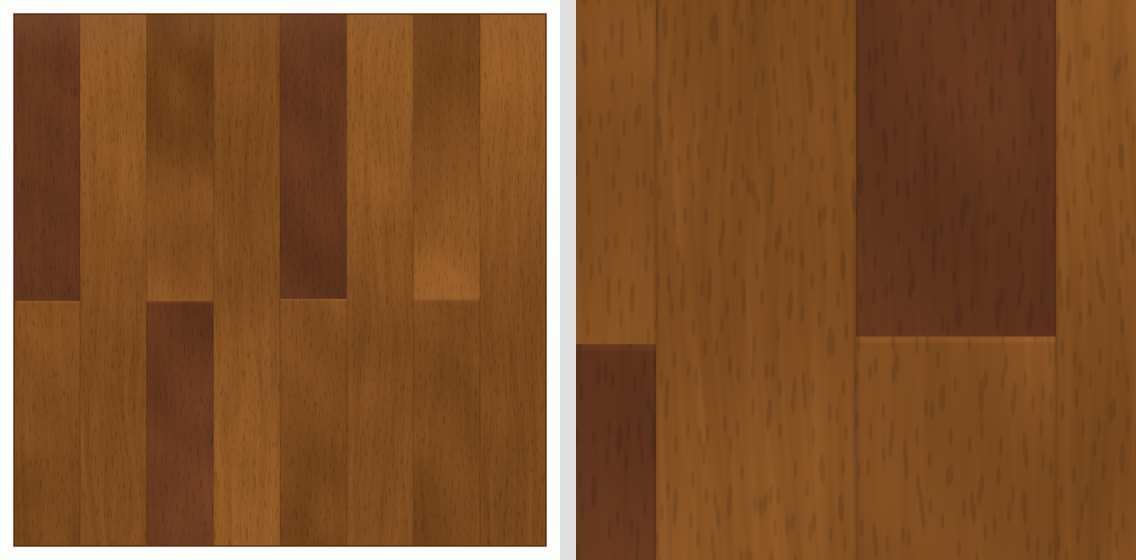
Left, the full canvas; right, a detail of the centre.
Write a WebGL 2 fragment shader that draws this texture.

```glsl
#version 300 es
precision highp float;
// Square panel of parquet on a white border: eight upright columns of planks,
// each two planks tall, toned by a small table and a gradient along each plank.
// Grain is warped layered sines; pores and mottling are soft cellular noise.
uniform vec2 u_resolution;
out vec4 outColor;

const float MARGIN = 0.0238;
const float COLUMNS = 8.0;
const vec3 WHITE = vec3(0.99, 1.0, 0.99);
const vec3 DARK_WOOD = vec3(0.365, 0.205, 0.075);
const vec3 LIGHT_WOOD = vec3(0.595, 0.37, 0.165);
const vec3 RED_WOOD = vec3(0.385, 0.21, 0.125);
const vec3 RIM = vec3(0.35, 0.13, 0.01);
const vec3 SHEEN = vec3(0.57, 0.41, 0.30);

// Lightness per column: top, above the joint, below the joint, bottom
const vec4 TONES[8] = vec4[8](
    vec4(0.30, 0.22, 0.60, 0.34), vec4(0.80, 0.62, 0.46, 0.52),
    vec4(0.16, 0.62, 0.20, 0.45), vec4(0.50, 0.46, 0.66, 0.84),
    vec4(0.30, 0.20, 0.58, 0.30), vec4(0.82, 0.64, 0.44, 0.56),
    vec4(0.24, 0.86, 0.46, 0.36), vec4(0.90, 0.56, 0.44, 0.42));

float hash1(float n) {
    return fract(sin(n * 12.99 + 4.1) * 4375.85);
}

vec2 hash2(vec2 p) {
    vec3 q = fract(vec3(p.xyx) * vec3(0.1031, 0.103, 0.0973));
    q += dot(q, q.yzx + 33.33);
    return fract((q.xx + q.yz) * q.zy);
}

// Cellular noise with soft round spots, one per jittered cell
float spots(vec2 p, float sharpness) {
    vec2 cell = floor(p);
    float sum = 0.0;
    for (int j = -1; j <= 1; j++) {
        for (int i = -1; i <= 1; i++) {
            vec2 id = cell + vec2(i, j);
            vec2 d = id + hash2(id + 50.0) - p;
            sum += exp(-sharpness * dot(d, d));
        }
    }
    return sum;
}

// Long upright fibres; bend sets how far they wander sideways
float fibres(vec2 p, float seed, float bend) {
    float x = p.x + bend * (sin(p.y * 9.0 + seed) + 0.5 * sin(p.y * 21.0 + p.x * 40.0));
    float sum = 0.0;
    float frequency = 130.0;
    float weight = 0.8;
    for (int i = 0; i < 5; i++) {
        float k = float(i) + 1.0;
        float phase = seed * k + 1.8 * sin(p.y * (5.0 + 4.0 * k) + x * 60.0 + seed * 3.0);
        float fade = 0.65 + 0.35 * sin(p.y * (8.0 + 5.0 * k) + x * 90.0 * k + seed);
        sum += weight * fade * sin(frequency * x + phase);
        frequency *= 1.67;
        weight *= 0.87;
    }
    return sum;
}

// Colour of the plank floor at panel position q, each axis 0 to 1
vec3 planks(vec2 q) {
    float column = clamp(floor(q.x * COLUMNS), 0.0, COLUMNS - 1.0);
    float blended = mod(column, 2.0);
    float joint = 0.463 + 0.007 * (hash1(column) - 0.5);
    float softness = mix(0.0008, 0.11, blended);
    float upper = smoothstep(joint - softness, joint + softness, q.y);
    float seed = 6.28 * hash1(column * 2.0 + 7.0 + (1.0 - blended) * step(joint, q.y));

    // Base tone and the three reddish planks
    vec4 tone = TONES[int(column)];
    float high = mix(tone.y, tone.x, smoothstep(joint, 1.0, q.y));
    float low = mix(tone.w, tone.z, smoothstep(0.0, joint, q.y));
    float redTop = 1.0 - step(0.5, mod(column, 4.0));
    float redLow = 1.0 - step(0.5, abs(column - 2.0));
    float red = mix(redLow, redTop, upper);
    float level = mix(low, high, upper);

    // Mottling on plain planks, wavy fibres on the blended ones
    float mottle = spots(q * vec2(15.0, 10.0) + vec2(q.y * 4.0, seed), 3.0) - 1.0;
    float grain = fibres(q, seed, mix(0.0015, 0.005, blended));
    level += mix(0.13, 0.06, blended) * mottle;
    level += mix(0.04, 0.075, blended) * grain;
    vec3 redTint = RED_WOOD * (0.84 + 0.52 * level);
    vec3 color = mix(mix(DARK_WOOD, LIGHT_WOOD, level), redTint, 0.85 * red);

    // Short dark pores
    float pores = spots(q * vec2(150.0, 30.0) + seed, 14.0);
    color *= 1.025 - 0.11 * smoothstep(0.4, 1.0, pores);

    // Fine seams between columns and at the hard joints
    float seam = abs(q.x * COLUMNS - floor(q.x * COLUMNS + 0.5)) / COLUMNS;
    color *= 1.0 - 0.10 * (1.0 - smoothstep(0.0005, 0.0025, seam));
    float lip = 1.0 - smoothstep(0.0005, 0.003, abs(q.y - joint + 0.002));
    color *= 1.0 + 0.10 * lip * (1.0 - blended);

    // Pale sheen along the top
    return mix(color, SHEEN, 0.22 * smoothstep(0.90, 1.0, q.y) * (1.0 - 0.6 * q.x));
}

vec3 panel(vec2 uv, float pixel) {
    vec2 q = (uv - MARGIN) / (1.0 - 2.0 * MARGIN);
    vec2 inset = 0.5 - MARGIN - abs(uv - 0.5);
    float edge = min(inset.x, inset.y);
    vec3 color = mix(RIM, planks(q), smoothstep(0.0012, 0.0035, edge));
    return mix(WHITE, color, smoothstep(-0.7 * pixel, 0.7 * pixel, edge));
}

void main() {
    float pixel = 1.0 / min(u_resolution.x, u_resolution.y);
    vec3 sum = vec3(0.0);
    // Four samples per pixel keep plank edges smooth
    for (int i = 0; i < 4; i++) {
        vec2 offset = vec2(i % 2, i / 2) * 0.5 - 0.25;
        sum += panel((gl_FragCoord.xy + offset) / u_resolution, pixel);
    }
    outColor = vec4(sum / 4.0, 1.0);
}
```
